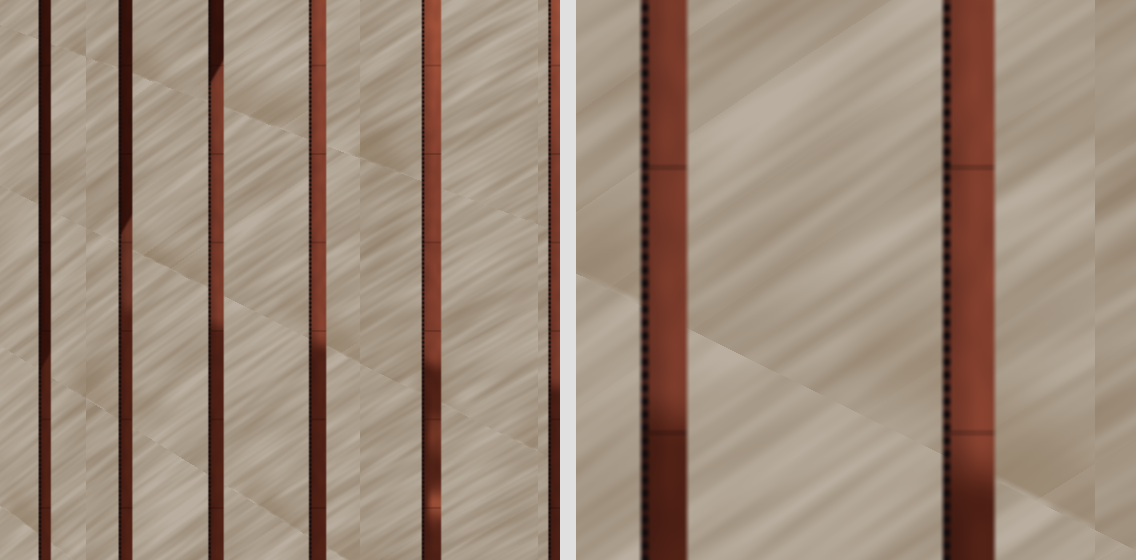
Left: the whole. Right: its middle third, enlarged.
This texture is drawn by a Shadertoy shader. Its source:

```glsl
// Pale diagonal-grain wood crossed by six red-brown slats that widen to the right.

const float FIRST_SLAT = 0.069;    // left edge of the first slat
const float SLAT_SPREAD = 1.1757;  // distance scale of the receding slats
const float SLAT_GROWTH = 1.1215;  // size ratio of neighbouring slats
const float SLAT_WIDTH = 0.0218;   // width of the first slat
const float EDGE_SOFTNESS = 0.0022;
const float GRAIN_DENSITY = 48.0;
const float STRIP_DENSITY = 17.0;
const float JOINT_SPACING = 0.158;
const vec3 SEAMS = vec3(0.154, 0.642, 0.960);

const vec3 WOOD_LIGHT = vec3(0.725, 0.682, 0.625);
const vec3 WOOD_DARK = vec3(0.590, 0.525, 0.445);
const vec3 WOOD_BROWN = vec3(0.555, 0.475, 0.375);
const vec3 SLAT_LIT = vec3(0.490, 0.235, 0.170);
const vec3 SLAT_BRIGHT = vec3(0.610, 0.310, 0.220);
const vec3 SLAT_SHADE = vec3(0.300, 0.122, 0.080);
const vec3 SLAT_DARK = vec3(0.200, 0.068, 0.042);
const vec3 OUTLINE = vec3(0.075, 0.045, 0.050);

float hash(vec2 p) {
    vec3 q = fract(vec3(p.xyx) * 0.1031);
    q += dot(q, q.yzx + 33.33);
    return fract((q.x + q.y) * q.z);
}

float cornerSlope(vec2 cell, vec2 offset) {
    float angle = 6.28318 * hash(cell);
    return dot(vec2(cos(angle), sin(angle)), offset);
}

// Gradient noise, roughly -0.7 to 0.7
float noise(vec2 p) {
    vec2 i = floor(p), f = p - i;
    vec2 u = f * f * f * (f * (f * 6.0 - 15.0) + 10.0);
    vec2 e = vec2(0.0, 1.0);
    float low = mix(cornerSlope(i, f), cornerSlope(i + e.yx, f - e.yx), u.x);
    float high = mix(cornerSlope(i + e.xy, f - e.xy), cornerSlope(i + e.yy, f - e.yy), u.x);
    return mix(low, high, u.y);
}

// p.y is measured downwards from the top
vec3 wood(vec2 p) {
    // Rows of boards fall to the right, spreading with distance
    float row = (p.y - 0.045 - 0.37 * p.x) / (0.286 + 0.125 * p.x);
    float rowId = floor(row), rowPos = row - rowId;
    float column = dot(step(SEAMS, vec3(p.x)), vec3(1.0));

    // Grain rises to the right and flattens as it goes
    float across = p.y + 0.78 * p.x - 0.125 * p.x * p.x;
    vec2 shift = vec2(7.3 * column, 13.7 * rowId);
    float fine = noise(vec2(p.x * 7.0, across * GRAIN_DENSITY) + shift);
    float thin = noise(vec2(p.x * 12.0, across * GRAIN_DENSITY * 2.1) + shift + 31.0);
    float broad = noise(vec2(p.x * 3.0, across * 13.0) + shift + 57.0);
    float strip = hash(vec2(floor(across * STRIP_DENSITY), rowId + 9.0 * column) + 40.0);

    float tone = 0.40 - 0.62 * fine - 0.32 * thin - 0.38 * broad + 0.20 * (strip - 0.5);
    for (int i = 0; i < 3; i++) {
        float beyond = p.x - SEAMS[i];
        tone += 0.16 * step(0.0, beyond) * exp(-beyond * 9.0);
    }
    vec3 color = mix(WOOD_LIGHT, WOOD_DARK, clamp(tone, 0.0, 1.0));

    // Brown stain gathers at the lower end of each row
    float patches = smoothstep(-0.15, 0.4, noise(p * vec2(9.0, 7.0) + shift));
    float stain = smoothstep(0.68, 0.98, rowPos) * smoothstep(1.0, 0.985, rowPos);
    return mix(color, WOOD_BROWN, 0.62 * stain * patches * (0.5 + 0.5 * strip));
}

// d is the position across the slat, 0 to 1
vec3 slat(vec2 p, float d, float index) {
    // Two shadow borders split each slat into dark, lit and shaded parts
    float upper = 0.404 - 1.69 * (p.x - 0.224);
    float lower = 0.547 + 0.177 * (p.x - 0.224);
    vec3 lit = mix(SLAT_LIT, SLAT_BRIGHT, smoothstep(0.35, 0.0, p.y) * smoothstep(0.4, 0.9, p.x));
    lit *= mix(0.78, 1.0, smoothstep(0.2, 0.5, p.x));
    vec3 color = mix(lit, SLAT_SHADE, smoothstep(-0.015, 0.025, p.y - lower));
    color = mix(SLAT_DARK, color, smoothstep(-0.007, 0.007, p.y - upper));

    // Warm glints low on the fifth slat
    vec2 glint = (vec2(p.y) - vec2(0.90, 0.775)) / vec2(0.028, 0.035);
    float glow = dot(exp(-glint * glint), vec2(0.85, 0.45));
    color = mix(color, SLAT_BRIGHT, glow * step(abs(index - 4.0), 0.5) * smoothstep(0.1, 0.6, d));

    // Fine joints, mottling and rounding
    float joint = abs(fract((p.y - 0.275) / JOINT_SPACING + 0.5) - 0.5) * JOINT_SPACING;
    color *= 1.0 - 0.17 * smoothstep(0.0028, 0.0006, joint);
    color *= 1.0 + 0.10 * noise(vec2(d * 2.0 + index * 5.0, p.y * 35.0));
    return color * mix(0.90, 1.04, smoothstep(0.1, 0.7, d));
}

void mainImage(out vec4 fragColor, in vec2 fragCoord) {
    vec2 p = fragCoord / iResolution.xy;
    p.y = 1.0 - p.y;
    vec3 color = wood(p);

    // Nearest slat and its size
    float index = floor(log(1.0 + (p.x - FIRST_SLAT) / SLAT_SPREAD) / log(SLAT_GROWTH) + 0.5);
    float size = pow(SLAT_GROWTH, index);
    float left = FIRST_SLAT + SLAT_SPREAD * (size - 1.0);
    float width = SLAT_WIDTH * size;
    float x = p.x - left;
    float soft = max(EDGE_SOFTNESS, 0.75 / iResolution.x);

    // Slat body with a dark, finely notched left edge
    float body = smoothstep(-soft, soft, x) * smoothstep(-soft, soft, width - x);
    vec3 slatColor = slat(p, x / width, index);
    float notch = 0.75 + 0.25 * sin(p.y * 6.28318 * 128.0);
    float rim = smoothstep(0.0065, 0.0025, x) * notch;
    color = mix(color, mix(slatColor, OUTLINE, rim), body);
    fragColor = vec4(color, 1.0);
}
```
